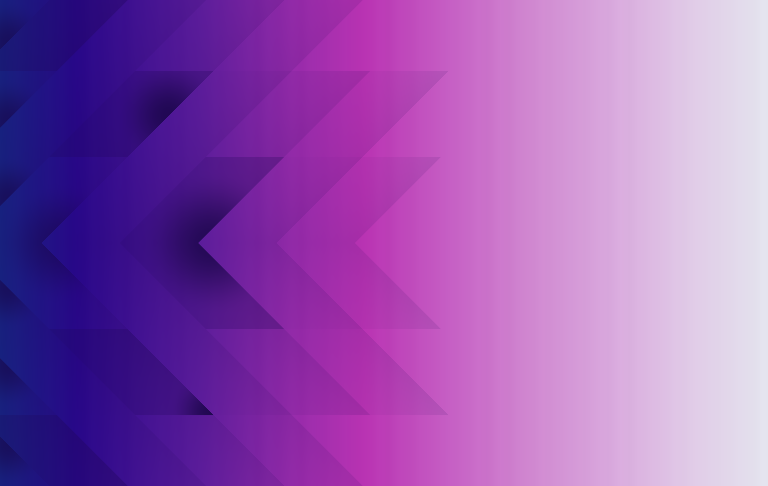
A WebGL 1 fragment shader for this background:

```glsl
precision highp float;

uniform vec2 u_resolution;

#define FIRST_TIP 0.462
#define SPACING 0.102
#define BAND_HEIGHT 0.112
#define EDGE_SHADE 0.11
#define PANEL_SHADE 0.21
#define SHADE_COLOR vec3(0.12, 0.02, 0.34)
#define SHADOW_COLOR vec3(0.09, 0.02, 0.27)
#define STREAK_AMOUNT 0.012
#define STREAK_FREQUENCY 70.0

// Antialiased coverage: 1 where the signed distance is positive
float cover(float d) {
  return clamp(d * u_resolution.x + 0.5, 0.0, 1.0);
}

// Soft round shadow
float glow(vec2 p, vec2 center, float radius) {
  return smoothstep(0.0, 1.0, 1.0 - length(p - center) / radius);
}

// One-dimensional gradient noise
float slope(float cell) {
  return fract(sin(cell * 127.1) * 437.585) * 2.0 - 1.0;
}

float gradientNoise(float x) {
  float cell = floor(x);
  float f = x - cell;
  float blend = f * f * (3.0 - 2.0 * f);
  return mix(slope(cell) * f, slope(cell + 1.0) * (f - 1.0), blend);
}

// Horizontal colour ramp
vec3 blendTo(vec3 color, vec3 next, float x, float from, float to) {
  return mix(color, next, clamp((x - from) / (to - from), 0.0, 1.0));
}

vec3 backdrop(float x) {
  vec3 c = vec3(0.09, 0.14, 0.51);
  c = blendTo(c, vec3(0.16, 0.03, 0.55), x, 0.00, 0.10);
  c = blendTo(c, vec3(0.37, 0.115, 0.62), x, 0.10, 0.26);
  c = blendTo(c, vec3(0.59, 0.17, 0.67), x, 0.26, 0.38);
  c = blendTo(c, vec3(0.725, 0.20, 0.70), x, 0.38, 0.475);
  c = blendTo(c, vec3(0.776, 0.373, 0.77), x, 0.475, 0.585);
  c = blendTo(c, vec3(0.816, 0.53, 0.816), x, 0.585, 0.69);
  c = blendTo(c, vec3(0.85, 0.66, 0.867), x, 0.69, 0.795);
  c = blendTo(c, vec3(0.88, 0.796, 0.906), x, 0.795, 0.90);
  return blendTo(c, vec3(0.894, 0.894, 0.933), x, 0.90, 1.0);
}

void main() {
  // Width runs from 0 to 1, height is centred on the chevron tips
  vec2 p = (gl_FragCoord.xy - vec2(0.0, 0.5 * u_resolution.y)) / u_resolution.x;
  vec2 folded = vec2(p.x, abs(p.y));
  float v = folded.x - folded.y;

  vec3 color = backdrop(p.x);
  color += STREAK_AMOUNT * gradientNoise(p.x * STREAK_FREQUENCY);

  // Nested chevrons, each darkest just left of its edge
  float shade = 0.0;
  float shadow = 0.0;
  for (int i = 0; i < 8; i++) {
    float k = float(i);
    float tip = FIRST_TIP - SPACING * k;
    float reach = BAND_HEIGHT * (ceil(k * 0.5) + 1.0);
    float inside = cover(tip - v) * cover(reach - folded.y);
    shade += EDGE_SHADE * inside * exp(min(v - tip, 0.0) / SPACING);

    // Folds meeting the left border
    if (i > 4) {
      shadow += 0.55 * inside * glow(folded, vec2(0.01, 0.01 - tip), 0.055);
    }
  }

  // One darker panel in each horizontal band, shifted outward
  for (int i = 0; i < 3; i++) {
    float band = float(i);
    float right = FIRST_TIP - SPACING * (2.0 + 2.0 * band);
    float rows = cover(folded.y - BAND_HEIGHT * band)
               * cover(BAND_HEIGHT * (band + 1.0) - folded.y);
    float panel = cover(right - v) * cover(v - right + SPACING) * rows;
    shade += PANEL_SHADE * panel;
  }

  // Shadows under the two inner tips
  float innerTip = FIRST_TIP - SPACING * 2.0;
  float outerTip = FIRST_TIP - SPACING * 4.0;
  float underOuter = cover(outerTip - v);
  shadow += 0.75 * cover(innerTip - v) * cover(BAND_HEIGHT - folded.y)
          * glow(p, vec2(innerTip + 0.018, 0.0), 0.095);
  shadow += 0.5 * underOuter * glow(p, vec2(outerTip + 0.025, 0.0), 0.08);

  // Shadows along the arms of the outer tip
  float armRows = cover(folded.y - BAND_HEIGHT) * cover(2.0 * BAND_HEIGHT - folded.y);
  float arms = 0.75 * glow(p, vec2(0.22, 0.167), 0.07)
             + 0.8 * glow(p, vec2(0.275, -0.22), 0.055);
  shadow += arms * underOuter * armRows;

  color = mix(color, SHADE_COLOR, min(shade, 1.0));
  color = mix(color, SHADOW_COLOR, min(shadow, 1.0));
  gl_FragColor = vec4(color, 1.0);
}
```
